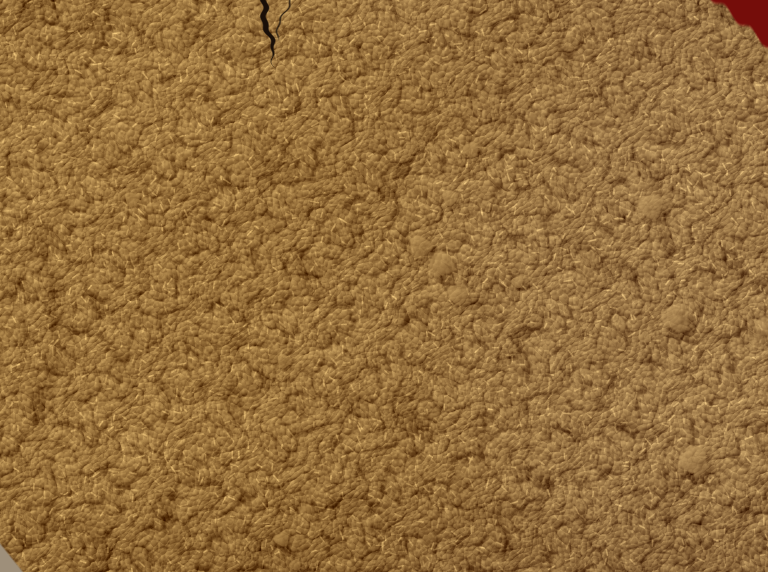
Write a Shadertoy shader that draws this texture.

```glsl
// Coarse tan powder heap: crumbly grains, pale fibres, a few lumps and a crack.

const vec3  BASE       = vec3(0.605, 0.453, 0.240);
const vec3  TONE_STEP  = vec3(1.0, 0.97, 0.72);    // colour change per unit of tone
const vec3  COOL_TINT  = vec3(-0.004, 0.006, 0.034);
const vec3  CRACK_DARK = vec3(0.10, 0.06, 0.03);
const vec3  RED_CLOTH  = vec3(0.46, 0.05, 0.04);
const vec3  PALE_RIM   = vec3(0.62, 0.56, 0.48);
const vec2  TO_LIGHT   = vec2(-0.6, 0.8);
const float CLUMP_FREQ = 20.0;
const float CRUMB_FREQ = 52.0;
const float GRAIN_FREQ = 125.0;
const float FIBRE_FREQ = 75.0;
const float SPECK_FREQ = 240.0;
const int   LUMP_COUNT = 15;

vec2 hash2(vec2 p) {
    return fract(sin(vec2(dot(p, vec2(127.1, 311.7)), dot(p, vec2(269.5, 183.3)))) * 43758.5);
}

// Squared distance to the nearest cell point, with cells of uneven weight
float cells(vec2 p) {
    vec2 id = floor(p), f = fract(p);
    float nearest = 4.0;
    for (int y = -1; y <= 1; y++)
    for (int x = -1; x <= 1; x++) {
        vec2 o = vec2(x, y), h = hash2(id + o);
        vec2 d = o + h - f;
        nearest = min(nearest, dot(d, d) + 0.25 * fract(h.x * 17.3 + h.y * 9.1));
    }
    return nearest;
}

// Slope of the cell bumps towards the light
float relief(vec2 p, float freq) {
    float stepLen = min(0.003, 0.25 / freq);
    return (cells((p + TO_LIGHT * stepLen) * freq) - cells(p * freq)) / (stepLen * freq);
}

float valueNoise(vec2 p) {
    vec2 i = floor(p), f = fract(p);
    f = f * f * (3.0 - 2.0 * f);
    return mix(mix(hash2(i).x, hash2(i + vec2(1, 0)).x, f.x),
               mix(hash2(i + vec2(0, 1)).x, hash2(i + vec2(1, 1)).x, f.x), f.y);
}

// Slow variation from layered sines
float swell(vec2 p) {
    return sin(p.x * 5.1 + 2.0 * sin(p.y * 3.7)) * 0.5
         + sin(p.y * 9.3 - p.x * 6.1 + 1.3) * 0.3
         + sin(p.x * 17.0 + p.y * 13.0 + 2.0 * sin(p.y * 8.0)) * 0.2;
}

// Short straight fibres, one candidate per cell
float fibres(vec2 p, float pixel) {
    vec2 g = p * FIBRE_FREQ, id = floor(g);
    float sum = 0.0, soft = pixel * FIBRE_FREQ;
    for (int y = -1; y <= 1; y++)
    for (int x = -1; x <= 1; x++) {
        vec2 cell = id + vec2(x, y), h = hash2(cell), k = hash2(cell + 71.0);
        float angle = k.x * 6.2832, halfLen = mix(0.2, 0.5, k.y);
        vec2 axis = vec2(cos(angle), sin(angle)), d = g - cell - h;
        float along = dot(d, axis);
        float dist = length(d - axis * clamp(along, -halfLen, halfLen));
        float strength = pow(fract(h.x * 23.0 + k.y * 7.0), 2.5);
        sum = max(sum, strength * (1.0 - smoothstep(0.02, 0.08 + soft * 0.8, dist)));
    }
    return sum;
}

// Rounded lumps: x is added tone, y is how far they hide the grains
vec2 lumps(vec2 p, float aspect) {
    vec2 result = vec2(0.0);
    for (int i = 0; i < LUMP_COUNT; i++) {
        vec2 h = hash2(vec2(float(i) * 3.7, 8.0)), k = hash2(vec2(float(i), 41.0));
        float radius = mix(0.010, 0.026, k.x * k.x);
        vec2 d = (p - h * vec2(aspect, 0.75)) / radius;
        float r = length(d) + 0.12 * sin(atan(d.y, d.x) * 3.0 + k.y * 6.0);
        float body = 1.0 - smoothstep(0.85, 1.1, r);
        float shadow = 1.0 - smoothstep(0.6, 1.4, length(d + TO_LIGHT * 0.55));
        result.x += body * (0.035 + 0.09 * dot(d, TO_LIGHT)) - 0.13 * shadow * (1.0 - body);
        result.y = max(result.y, body);
    }
    return result;
}

// Forked crack dropping from the top edge
float crack(vec2 p, float pixel) {
    float depth = 1.0 - p.y;
    float wobble = 0.004 * sin(p.y * 90.0) + 0.002 * sin(p.y * 231.0);
    float trunk = abs(p.x - 0.458 - depth * 0.2 - wobble) - 0.005 * smoothstep(0.12, 0.05, depth);
    float twig = abs(p.x - 0.505 + depth * 0.34 - wobble) - 0.0015;
    float a = (1.0 - smoothstep(-pixel, pixel, trunk)) * smoothstep(0.125, 0.11, depth);
    float b = (1.0 - smoothstep(-pixel, pixel, twig)) * smoothstep(0.075, 0.06, depth);
    return max(a, b * 0.8);
}

void mainImage(out vec4 fragColor, in vec2 fragCoord) {
    float pixel = 1.0 / iResolution.y, aspect = iResolution.x * pixel;
    vec2 p = fragCoord * pixel;
    vec2 warped = p + 0.006 * vec2(sin(p.y * 61.0 + p.x * 23.0), sin(p.x * 53.0 - p.y * 31.0));

    // Crumbly surface lit from the upper left
    vec2 lump = lumps(p, aspect);
    float rough = 1.0 - 0.6 * lump.y;
    float tone = 0.03 * relief(warped, CLUMP_FREQ) + 0.05 * relief(warped, CRUMB_FREQ);
    tone += 0.07 * relief(warped, GRAIN_FREQ);
    tone -= 0.10 * smoothstep(0.32, 0.62, cells(warped * CRUMB_FREQ));
    tone += 0.15 * (valueNoise(p * SPECK_FREQ) - 0.5);
    tone = tone * rough + 0.19 * rough * fibres(p, pixel) + lump.x;

    // Sparse pits and broad shading
    float pit = smoothstep(0.74, 0.92, valueNoise(warped * 24.0 + 5.0));
    tone -= 0.12 * pit * valueNoise(p * 90.0);
    tone += 0.022 * swell(p) - 0.05 * smoothstep(0.25, 0.0, p.y);

    // Shadowed flank of the mound at the left
    vec2 mound = (p - vec2(0.02, 0.43)) / vec2(0.075, 0.17);
    tone -= 0.09 * exp(-pow((length(mound) - 1.05) * 7.0, 2.0)) * smoothstep(0.0, 0.8, mound.x);

    vec3 color = BASE + TONE_STEP * tone + COOL_TINT * smoothstep(0.35, 1.2, p.x + 0.1 * swell(p));
    color = mix(color, CRACK_DARK, crack(p, pixel));

    // Cloth and container rim at the corners
    vec2 fromTop = vec2(aspect, 1.0) - p;
    float cloth = fromTop.x / 0.093 + fromTop.y / 0.08 + 0.08 * sin(p.x * 140.0);
    color = mix(color, RED_CLOTH, 1.0 - smoothstep(0.94, 1.06, cloth));
    color = mix(color, PALE_RIM, 1.0 - smoothstep(0.92, 1.08, p.x / 0.04 + p.y / 0.05));
    fragColor = vec4(clamp(color, 0.0, 1.0), 1.0);
}
```
